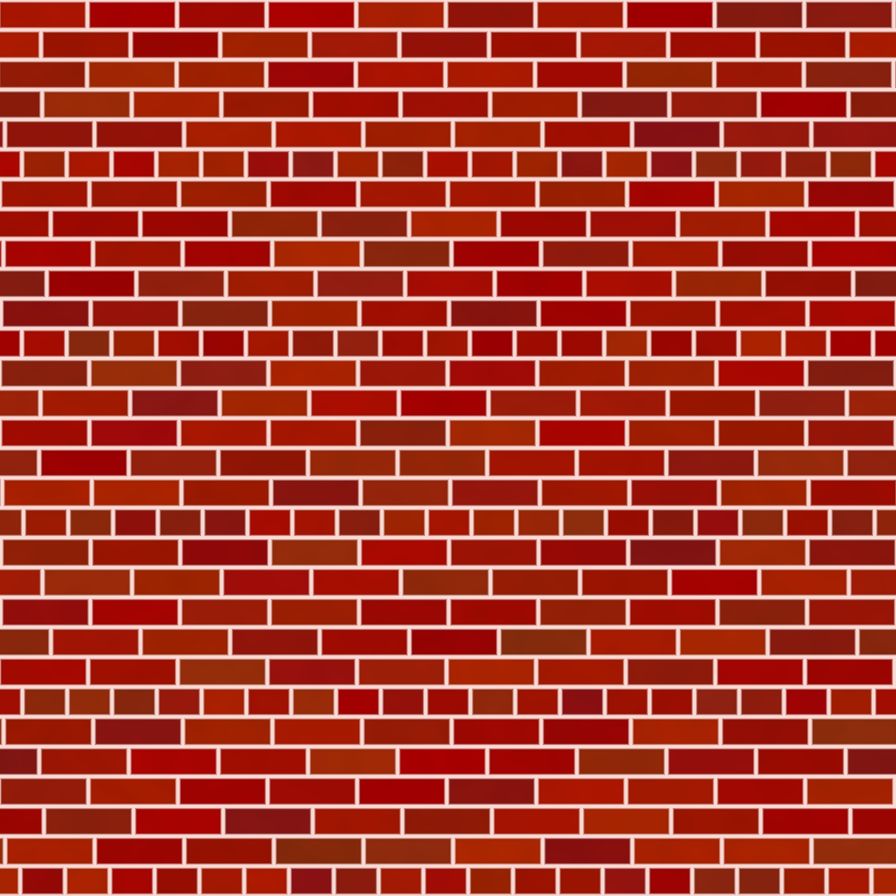
A WebGL 2 fragment shader for this texture:

```glsl
#version 300 es
precision highp float;
// Red brick wall: stretcher courses with a header course every sixth row, pale mortar.

uniform vec2 u_resolution;
out vec4 outColor;

float hash(vec2 p) {
    vec3 q = fract(p.xyx * vec3(0.1031, 0.1030, 0.0973));
    q += dot(q, q.yzx + 33.33);
    return fract((q.x + q.y) * q.z);
}

float gradientDot(vec2 cell, vec2 offset) {
    float angle = 6.2832 * hash(cell);
    return dot(vec2(cos(angle), sin(angle)), offset);
}

float gradientNoise(vec2 p) {
    vec2 i = floor(p), f = fract(p);
    vec2 u = f * f * f * (f * (f * 6.0 - 15.0) + 10.0);
    vec2 e = vec2(1.0, 0.0);
    return mix(mix(gradientDot(i, f), gradientDot(i + e, f - e), u.x),
               mix(gradientDot(i + e.yx, f - e.yx), gradientDot(i + 1.0, f - 1.0), u.x), u.y);
}

// Each brick gets its own hue, dullness and brightness.
vec3 brickColor(vec2 id) {
    float hue = hash(id + 7.3);
    float dull = smoothstep(0.4, 1.0, hash(id + 41.7));
    float light = hash(id + 83.1);
    vec3 color = mix(vec3(0.63, 0.0, 0.005), vec3(0.63, 0.145, 0.005), hue);
    color = mix(color, vec3(0.53, 0.07 + 0.11 * hue, 0.08 - 0.03 * hue), dull);
    return color * mix(0.94, 1.06, light);
}

void main() {
    vec2 uv = gl_FragCoord.xy / u_resolution;

    // Courses are counted down from the top.
    float y = (1.0 - uv.y) * 30.0;
    float row = floor(y);
    bool header = mod(row, 6.0) == 5.0;
    float columns = header ? 20.0 : 10.0;

    // Half-brick bond, with a little drift from course to course.
    float shift = header ? 0.46 : 0.5 * mod(row, 2.0);
    shift += (hash(vec2(row, 19.0)) - 0.5) * 0.15;
    float x = uv.x * columns - shift;
    vec2 id = vec2(mod(floor(x), columns), row);

    // Distance to the nearest joint, in canvas units.
    vec2 toJoint = (0.5 - abs(fract(vec2(x, y)) - 0.5)) / vec2(columns, 30.0);
    float joint = min(toJoint.x, toJoint.y);
    float soft = max(0.0016, 0.75 / min(u_resolution.x, u_resolution.y));

    // Brick face: faint mottling and a slightly darker rim.
    vec3 color = brickColor(id);
    color *= 1.0 + 0.04 * gradientNoise(uv * 30.0);
    color *= mix(0.92, 1.0, smoothstep(0.003, 0.006, joint));

    vec3 mortar = vec3(0.98, 0.86, 0.84);
    color = mix(mortar, color, smoothstep(0.0025 - soft, 0.0025 + soft, joint));
    outColor = vec4(color, 1.0);
}
```
